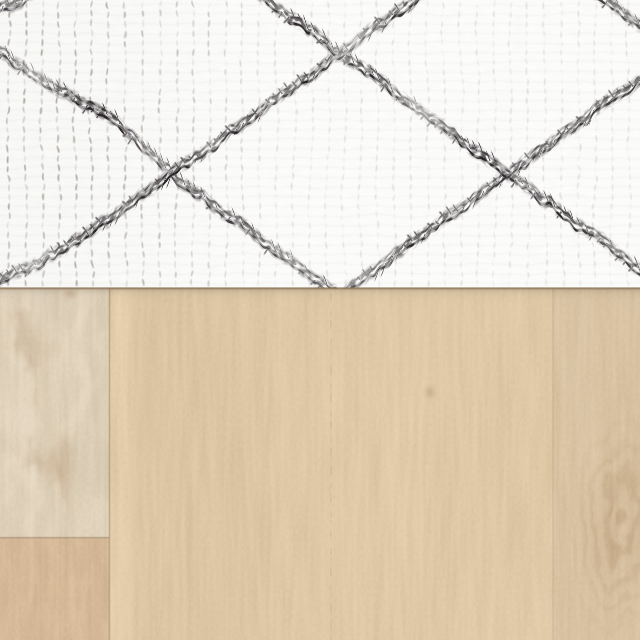
This texture is drawn by a Shadertoy shader. Its source:

```glsl
// A white woven rug with a dark diamond lattice lying on pale wooden planks.

const float RUG_EDGE = 0.4505;        // depths are measured from the top
const float SLOPE = 0.72;             // steepness of the lattice lines
const float YARN_HALF = 0.0088;
const float BARB_STEP = 0.0125;
const vec2 STITCH = vec2(0.0262, 0.0150);
const float LEFT_SEAM = 0.171;
const float MID_SEAM = 0.517;
const float RIGHT_SEAM = 0.864;
const float CROSS_SEAM = 0.840;
const vec3 RUG = vec3(0.985, 0.985, 0.978);
const vec3 STITCH_TINT = vec3(0.66, 0.63, 0.60);
const vec3 YARN = vec3(0.17, 0.15, 0.16);
const vec3 OAK = vec3(0.862, 0.775, 0.640);
const vec3 PALE_OAK = vec3(0.875, 0.820, 0.730);
const vec3 ROSE_OAK = vec3(0.835, 0.725, 0.595);
const vec3 GREY_OAK = vec3(0.850, 0.765, 0.640);
const vec3 KNOT = vec3(0.67, 0.54, 0.40);

vec2 hash2(vec2 p) {
    vec3 q = fract(vec3(p.xyx) * vec3(0.1031, 0.1030, 0.0973));
    q += dot(q, q.yzx + 33.33);
    return fract((q.xx + q.yz) * q.zy);
}

float corner(vec2 cell, vec2 f, vec2 o) {
    return dot(hash2(cell + o) * 2.0 - 1.0, f - o);
}

float gradNoise(vec2 p) {
    vec2 i = floor(p), f = fract(p);
    vec2 u = f * f * f * (f * (f * 6.0 - 15.0) + 10.0);
    float low = mix(corner(i, f, vec2(0, 0)), corner(i, f, vec2(1, 0)), u.x);
    float high = mix(corner(i, f, vec2(0, 1)), corner(i, f, vec2(1, 1)), u.x);
    return 1.4 * mix(low, high, u.y);
}

float fbm(vec2 p) {
    float sum = 0.0, amp = 0.6;
    for (int i = 0; i < 4; i++) {
        sum += amp * gradNoise(p);
        p = p * 2.03 + 17.7;
        amp *= 0.5;
    }
    return sum;
}

float stroke(float d, float halfWidth, float px) {
    return 1.0 - smoothstep(halfWidth - px, halfWidth + px, abs(d));
}

float blob(vec2 p, vec2 centre, vec2 size) {
    vec2 q = (p - centre) / size;
    return exp(-dot(q, q));
}

// Ink of one frayed yarn; d is the offset across it, t the place along it.
float yarn(float d, float t, float seed, float px) {
    if (abs(d) > 0.03) return 0.0;
    d += 0.006 * gradNoise(vec2(t * 16.0, seed)) + 0.004 * gradNoise(vec2(t * 60.0, seed + 9.0));
    float weight = 0.75 + 0.5 * gradNoise(vec2(t * 8.0, seed + 3.0));
    float twist = 0.007 * gradNoise(vec2(t * 42.0, seed + 5.0));
    float strands = max(stroke(d - 0.0042 + twist, 0.0021, px), 0.8 * stroke(d + 0.0042 + twist, 0.0019, px));
    float fray = smoothstep(-0.35, 0.3, gradNoise(vec2(t * 95.0 + d * 60.0, d * 190.0 + seed)));
    float body = 1.0 - smoothstep(0.35 * YARN_HALF, 1.35 * YARN_HALF, abs(d));
    // Slanted loose ends on either side
    float u = (t + 0.75 * abs(d)) / BARB_STEP;
    vec2 rnd = hash2(vec2(floor(u), seed + 21.0));
    float side = rnd.x < 0.65 ? -1.0 : 1.0;
    float reach = YARN_HALF * (0.9 + 0.9 * rnd.y);
    float barb = stroke((fract(u) - 0.5) * BARB_STEP, 0.0013, px);
    barb *= step(0.0, side * d) * (1.0 - smoothstep(reach * 0.7, reach, abs(d)));
    float ink = max(max(strands * (0.4 + 0.6 * fray), 0.65 * body * fray), 0.7 * barb);
    return clamp(ink * weight * 1.2, 0.0, 1.0);
}

float lattice(vec2 p, float px) {
    float ink = 0.0, stretch = sqrt(1.0 + SLOPE * SLOPE);
    float t = p.x * stretch;
    for (int i = 0; i < 3; i++) {
        float k = float(i);
        float rise = 0.039 + 0.452 * k - 0.025 * k * k - 0.028 * exp(-p.x / 0.07);
        float fall = 0.081 - 0.381 * k;
        if (i == 0) fall -= 0.020 * exp(-pow((p.x - 0.17) / 0.075, 2.0));
        ink = max(ink, yarn((p.y + SLOPE * p.x - rise) / stretch, t, 31.0 + 7.0 * k, px));
        ink = max(ink, yarn((p.y - SLOPE * p.x - fall) / stretch, t, 73.0 + 7.0 * k, px));
    }
    return ink;
}

vec3 rug(vec2 p, float px) {
    // Dashed stitch columns, stronger at the left
    float sway = 0.006 * gradNoise(vec2(p.x * 9.0, p.y * 8.0)) + 0.003 * gradNoise(p * vec2(38.0, 60.0));
    vec2 g = vec2(p.x + sway, p.y + 0.004 * gradNoise(p * 25.0)) / STITCH;
    vec2 f = (fract(g) - 0.5) * STITCH;
    float keep = hash2(floor(g)).x;
    float dash = stroke(f.x, 0.0014, 1.2 * px) * stroke(f.y, 0.0048, 2.0 * px);
    float row = stroke(f.y, 0.0012, 1.5 * px);
    float left = 1.0 - smoothstep(0.05, 0.50, p.x);
    vec3 col = RUG + 0.012 * fbm(p * vec2(45.0, 70.0)) - 0.012 * left;
    col = mix(col, STITCH_TINT, dash * (0.2 + 0.8 * keep) * (0.27 + 0.65 * left) + row * 0.06);
    return mix(col, YARN, lattice(p, px));
}

vec3 wood(vec2 p, float px) {
    float grain = 0.026 * fbm(vec2(p.x * 28.0, p.y * 2.2)) + 0.022 * gradNoise(vec2(p.x * 130.0, p.y * 9.0));
    grain += 0.014 * gradNoise(p * vec2(240.0, 150.0));
    float warp = fbm(p * vec2(13.0, 8.0));
    vec3 col = OAK;
    col += 0.035 * blob(p, vec2(0.188, p.y), vec2(0.018, 1.0));
    col += 0.012 * smoothstep(0.30, 0.52, p.x);
    if (p.x < LEFT_SEAM) {
        col = p.y < CROSS_SEAM ? PALE_OAK : ROSE_OAK;
        float stain = blob(p, vec2(0.035, 0.56), vec2(0.032, 0.07)) + blob(p, vec2(0.07, 0.73), vec2(0.04, 0.065));
        stain = stain * smoothstep(-0.15, 0.4, warp) + 0.7 * blob(p, vec2(0.11, 0.459), vec2(0.009, 0.008));
        col = mix(col, KNOT, 0.5 * clamp(stain, 0.0, 1.0));
        col += 0.012 * sin(p.x * 75.0 + warp * 9.0);
    } else if (p.x > RIGHT_SEAM) {
        col = GREY_OAK;
        float swirl = 0.5 + 0.5 * sin(length((p - vec2(0.975, 0.80)) * vec2(1.7, 1.0)) * 150.0 + warp * 13.0);
        float knot = blob(p, vec2(0.965, 0.82), vec2(0.055, 0.12));
        col = mix(col, KNOT, knot * (0.12 + 0.30 * swirl * swirl));
    }
    col += grain * vec3(1.0, 1.15, 1.35);
    col = mix(col, KNOT, 0.35 * blob(p, vec2(0.672, 0.613), vec2(0.007, 0.009)));
    // Plank joints
    float joint = 0.40 * stroke(p.x - LEFT_SEAM, 0.0012, px) + 0.16 * stroke(p.x - RIGHT_SEAM, 0.0012, px);
    joint += 0.20 * stroke(p.x - MID_SEAM, 0.0010, px) * smoothstep(-0.3, 0.3, gradNoise(vec2(3.0, p.y * 70.0)));
    if (p.x < LEFT_SEAM) joint += 0.45 * stroke(p.y - CROSS_SEAM, 0.0012, px);
    return mix(col, KNOT * 0.8, min(joint, 1.0));
}

void mainImage(out vec4 fragColor, in vec2 fragCoord) {
    vec2 p = fragCoord / iResolution.xy;
    p.y = 1.0 - p.y;
    float px = 0.8 / iResolution.y;
    float below = p.y - RUG_EDGE;
    vec3 floorCol = wood(p, px) * (1.0 - 0.16 * exp(-max(below, 0.0) / 0.006));
    vec3 col = mix(rug(p, px), floorCol, smoothstep(-px, px, below));
    col = mix(col, KNOT * 0.8, 0.75 * stroke(below, 0.0016, px));
    fragColor = vec4(clamp(col, 0.0, 1.0), 1.0);
}
```
